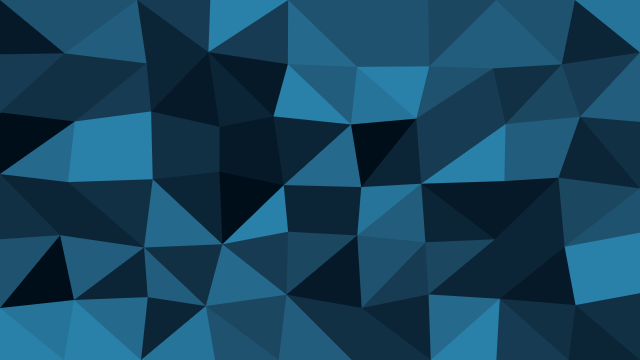
A Shadertoy shader for this background:

```glsl
// Low-poly field of flat blue triangles on a jittered grid
#define GRID vec2(9.0, 6.0)   // cells across and up
#define JITTER 0.32           // vertex wander, in cells
#define SHADES 11.0           // number of flat tones
#define PAIRING 0.55          // chance that both halves of a cell are alike
#define SEED 17.0
#define DARK vec3(0.0, 0.055, 0.10)
#define BRIGHT vec3(0.16, 0.50, 0.66)
#define RED_BOW 0.104         // lifts red in the middle tones

float hash(vec2 id, float channel) {
    vec3 q = fract(vec3(id.xyx + SEED + channel * 7.31) * vec3(0.1031, 0.1030, 0.0973));
    q += dot(q, q.yzx + 33.33);
    return fract((q.x + q.y) * q.z);
}

// Grid vertex in canvas heights; border vertices slide along the border only
vec2 vertex(vec2 id, vec2 cellSize) {
    vec2 free = step(0.5, id) * step(id, GRID - 0.5);
    vec2 wander = vec2(hash(id, 1.0), hash(id, 2.0)) - 0.5;
    return (id + wander * JITTER * free) * cellSize;
}

// Signed distance to the line a-b, positive on its right side
float edge(vec2 p, vec2 a, vec2 b) {
    vec2 along = normalize(b - a);
    return dot(p - a, vec2(along.y, -along.x));
}

// Antialiased cover of a counterclockwise triangle
float cover(vec2 p, vec2 a, vec2 b, vec2 c, float pixel) {
    float d = max(edge(p, a, b), max(edge(p, b, c), edge(p, c, a)));
    return clamp(0.5 - d / pixel, 0.0, 1.0);
}

// Evenly shared tones along a dark to bright ramp
vec3 tone(float level) {
    float t = min(floor(level * SHADES), SHADES - 1.0) / (SHADES - 1.0);
    vec3 col = mix(DARK, BRIGHT, t);
    col.r += RED_BOW * t * (1.0 - t);
    return col;
}

void mainImage(out vec4 fragColor, in vec2 fragCoord) {
    float pixel = 1.0 / iResolution.y;
    vec2 p = fragCoord * pixel;
    vec2 cellSize = vec2(iResolution.x * pixel, 1.0) / GRID;
    vec2 home = floor(p / cellSize);
    vec4 sum = vec4(0.0);

    for (int y = -1; y <= 1; y++)
    for (int x = -1; x <= 1; x++) {
        vec2 id = home + vec2(x, y);
        vec2 a = vertex(id, cellSize);
        vec2 b = vertex(id + vec2(1, 0), cellSize);
        vec2 c = vertex(id + vec2(1, 1), cellSize);
        vec2 d = vertex(id + vec2(0, 1), cellSize);

        // Split the cell along its shorter diagonal
        bool rising = distance(a, c) < distance(b, d);
        float lower = cover(p, a, b, rising ? c : d, pixel);
        float upper = cover(p, rising ? a : b, c, d, pixel);

        // The second half is either a near tone or an independent one
        float first = hash(id, 3.0);
        float other = hash(id, 4.0);
        float near = abs(first + (other - 0.5) * 0.36);
        near = 1.0 - abs(1.0 - near);
        float second = hash(id, 5.0) < PAIRING ? near : other;

        sum += lower * vec4(tone(first), 1.0) + upper * vec4(tone(second), 1.0);
    }
    fragColor = vec4(sum.rgb / max(sum.a, 1e-4), 1.0);
}
```
